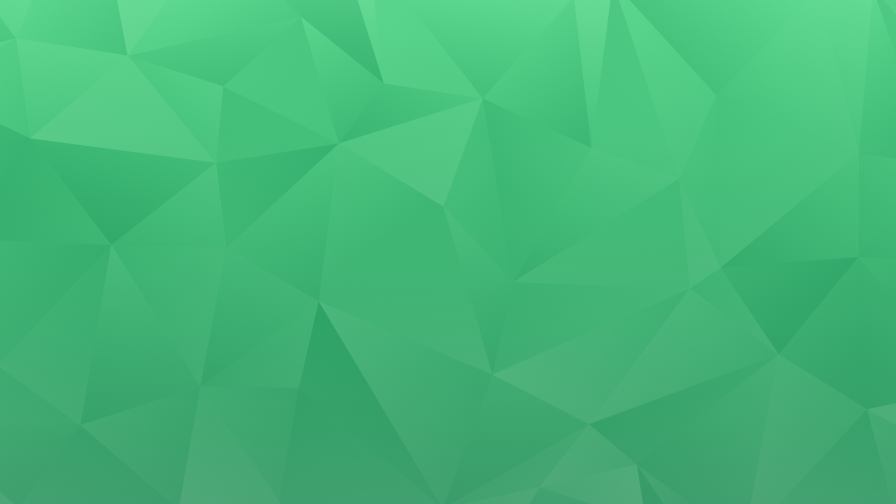
Write a WebGL 2 fragment shader that draws this background.

```glsl
#version 300 es
precision highp float;
// Low-poly backdrop: faint, softly shaded triangles over a green vertical gradient.

uniform vec2 u_resolution;
out vec4 fragColor;

float hash(vec2 p) {
    return fract(sin(dot(p, vec2(127.1, 311.7))) * 43758.5453);
}

float cross2(vec2 a, vec2 b) {
    return a.x * b.y - a.y * b.x;
}

// Lattice corner, pushed off its place.
vec2 corner(vec2 id) {
    return id + 0.9 * (vec2(hash(id), hash(id + 71.3)) - 0.5);
}

// Signed distance to the line a-b, positive on its left.
float edge(vec2 p, vec2 a, vec2 b) {
    return cross2(b - a, p - a) / length(b - a);
}

// Adds one facet as (tint * coverage, coverage).
vec2 facet(vec2 p, vec2 a, vec2 b, vec2 c, vec2 id, float pixel) {
    float winding = sign(cross2(b - a, c - a));
    float inside = min(min(winding * edge(p, a, b), winding * edge(p, b, c)),
                       winding * edge(p, c, a));
    float coverage = smoothstep(-0.7 * pixel, 0.7 * pixel, inside);

    // Flat tint plus a linear fade across the facet.
    float level = 2.0 * hash(id + 13.7) - 1.0;
    float angle = 6.2832 * hash(id + 41.9);
    float fade = dot(p - (a + b + c) / 3.0, vec2(cos(angle), sin(angle)));
    float tint = 0.085 * level * (0.45 + 0.55 * abs(level)) + 0.075 * fade;
    return vec2(tint, 1.0) * coverage;
}

void main() {
    vec2 uv = gl_FragCoord.xy / u_resolution;
    float cellsHigh = 4.3;
    float pixel = cellsHigh / u_resolution.y;

    // Turned lattice, so that no row lies level.
    vec2 p = mat2(0.89, 0.456, -0.456, 0.89) * gl_FragCoord.xy * pixel + 17.0;
    vec2 cell = floor(p);

    // Each nearby cell is a quad cut into two facets.
    vec2 sum = vec2(0.0);
    for (int y = -1; y <= 1; y++) {
        for (int x = -1; x <= 1; x++) {
            vec2 id = cell + vec2(x, y);
            vec2 a = corner(id);
            vec2 b = corner(id + vec2(1, 0));
            vec2 c = corner(id + vec2(1, 1));
            vec2 d = corner(id + vec2(0, 1));

            // Cut along a random diagonal that stays inside the quad.
            bool acFits = edge(b, a, c) * edge(d, a, c) < 0.0;
            bool bdFits = edge(a, b, d) * edge(c, b, d) < 0.0;
            if (acFits && (!bdFits || hash(id + 5.3) < 0.5)) {
                sum += facet(p, a, b, c, id, pixel);
                sum += facet(p, a, c, d, id + 0.5, pixel);
            } else {
                sum += facet(p, a, b, d, id, pixel);
                sum += facet(p, b, c, d, id + 0.5, pixel);
            }
        }
    }
    float tint = sum.x / max(sum.y, 0.001);

    // Muted green below, bright mint above.
    vec3 color = vec3(0.265, 0.632, 0.442)
               + uv.y * (vec3(-0.14, 0.133, -0.04) + uv.y * vec3(0.24, 0.08, 0.16));

    // Light facets veil towards white, dark ones towards deep green.
    color = tint > 0.0 ? mix(color, vec3(0.95, 1.0, 0.9), 0.8 * tint)
                       : mix(color, vec3(0.02, 0.5, 0.28), -2.2 * tint);

    // Fine dither against banding.
    color += (hash(gl_FragCoord.xy) - 0.5) / 255.0;
    fragColor = vec4(color, 1.0);
}
```
